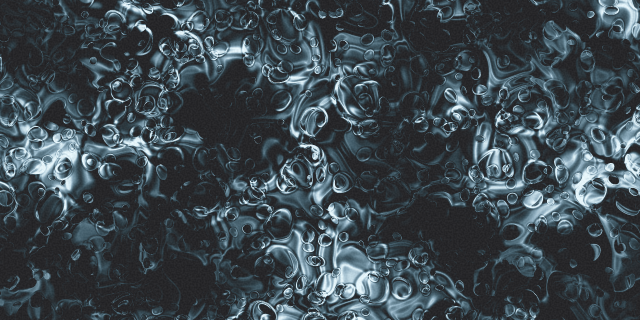
Give the GLSL for this texture, as a Shadertoy shader.

```glsl
// Dark churning water: glassy bubbles and bright refracted folds in cold blue light.

vec2 hash2(vec2 cell) {
    vec3 h = fract(cell.xyx * vec3(0.1031, 0.1030, 0.0973));
    h += dot(h, h.yzx + 33.33);
    return fract((h.xx + h.yz) * h.zy);
}

float gradientDot(vec2 cell, vec2 offset) {
    float angle = 6.2832 * hash2(cell).x;
    return dot(vec2(cos(angle), sin(angle)), offset);
}

// Gradient noise scaled to roughly unit deviation
float noise(vec2 p) {
    vec2 i = floor(p), f = p - i;
    vec2 u = f * f * f * (f * (f * 6.0 - 15.0) + 10.0);
    vec2 e = vec2(1.0, 0.0);
    float low = mix(gradientDot(i, f), gradientDot(i + e, f - e), u.x);
    float high = mix(gradientDot(i + e.yx, f - e.yx), gradientDot(i + 1.0, f - 1.0), u.x);
    return 4.7 * mix(low, high, u.y);
}

vec2 noise2(vec2 p) {
    return vec2(noise(p), noise(p + vec2(37.2, 71.7)));
}

float ridge(vec2 p) {
    return (0.8 - abs(noise(p))) / 0.6;
}

float bell(float x) {
    return exp(-x * x);
}

// One layer of scattered bubbles: bends the coordinates, returns rim light
float bubbles(vec2 p, float scale, float layer, inout vec2 bent) {
    float turn = 0.5 + 1.3 * layer;
    mat2 rotation = mat2(cos(turn), sin(turn), -sin(turn), cos(turn));
    vec2 q = rotation * p * scale + 19.0 * layer + 40.0;
    vec2 cell = floor(q);
    vec2 seed = hash2(cell + 7.0), jitter = hash2(cell + 91.0) - 0.5;
    if (seed.x > 0.62) return 0.0;

    float radius = mix(0.2, 0.42, seed.y);
    vec2 c = (q - cell - 0.5 - jitter * (0.9 - 2.0 * radius)) / radius;
    float d = length(c);
    float inside = smoothstep(1.0, 0.75, d);
    bent += inside * (c * rotation * radius / scale * (1.6 * d * d - 0.4) + 0.12 * jitter);

    float lampAngle = 6.2832 * fract(seed.x * 17.0);
    vec2 lamp = vec2(cos(lampAngle), sin(lampAngle));
    float facing = dot(c, lamp) / max(d, 0.01);
    float arc = smoothstep(-0.3, 0.9, facing) + 0.5 * smoothstep(0.5, 1.0, -facing);
    float rim = 1.6 * arc * bell((d - 0.86) / 0.11);
    float glint = 1.1 * bell(length(c - 0.45 * lamp) / 0.22);
    float edge = 0.8 * bell((d - 1.06) / 0.09);
    return rim + glint - edge - 0.25 * inside;
}

// Brightness of the water surface
float waterLight(vec2 p) {
    vec2 wobbly = p + 0.006 * noise2(p * 9.0);
    vec2 bent = p;
    float glass = 0.0;
    for (int i = 0; i < 4; i++) {
        float layer = float(i);
        glass += bubbles(wobbly, 4.0 * pow(1.7, layer), layer, bent);
    }

    // Swirl the folds by two rounds of warping
    vec2 w = bent + 0.04 * noise2(bent * 6.0 + 3.0);
    w += 0.014 * noise2(w * 15.0 + 11.0);

    float focus = smoothstep(1.1, 0.3, abs(p.x - 0.95));
    float patches = noise(p * 2.3 + 5.3);
    float tone = 0.52 * patches;
    tone += mix(0.62, 0.42, focus) * noise(w * 8.0 + 23.0);
    tone += 0.52 * ridge(w * vec2(10.0, 12.0) + 57.0);
    tone += mix(0.22, 0.42, focus) * ridge(w * 23.0 + 83.0);
    tone += glass * mix(0.5, 0.9, focus) * smoothstep(-1.8, 0.6, patches);

    float lift = max(tone + 0.6, 0.0);
    return 0.15 + 0.11 * lift * lift;
}

// Black through slate and steel blue to icy white
vec3 waterColor(float light) {
    vec3 color = vec3(0.15, 0.15, 0.16);
    color = mix(color, vec3(0.18, 0.24, 0.27), clamp((light - 0.15) / 0.08, 0.0, 1.0));
    color = mix(color, vec3(0.26, 0.36, 0.41), clamp((light - 0.23) / 0.11, 0.0, 1.0));
    color = mix(color, vec3(0.40, 0.52, 0.58), clamp((light - 0.34) / 0.16, 0.0, 1.0));
    color = mix(color, vec3(0.57, 0.69, 0.76), clamp((light - 0.50) / 0.17, 0.0, 1.0));
    color = mix(color, vec3(0.78, 0.87, 0.91), clamp((light - 0.67) / 0.18, 0.0, 1.0));
    return mix(color, vec3(0.90, 0.96, 0.98), clamp((light - 0.85) / 0.25, 0.0, 1.0));
}

void mainImage(out vec4 fragColor, in vec2 fragCoord) {
    // Four samples per pixel smooth the thin rims
    vec3 color = vec3(0.0);
    for (int i = 0; i < 4; i++) {
        vec2 shift = vec2(i % 2, i / 2) * 0.5 - 0.25;
        color += 0.25 * waterColor(waterLight((fragCoord + shift) / iResolution.y));
    }

    // Fine film grain
    color += 0.009 * noise(fragCoord / iResolution.y * 173.0);
    fragColor = vec4(clamp(color, 0.0, 1.0), 1.0);
}
```
